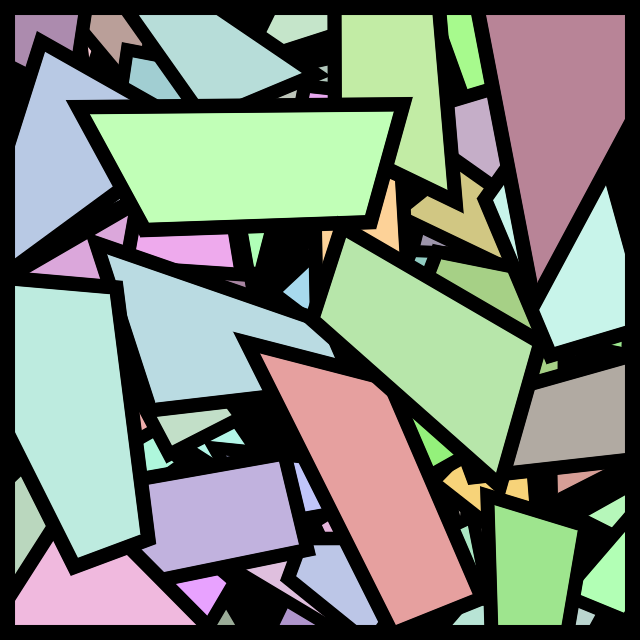
Write a Shadertoy shader that draws this background.

```glsl
float hash(float n) {
    uint x = uint(n * 16.0 + 7.0) * 747796405u + 2891336453u;
    x = ((x >> ((x >> 28) + 4u)) ^ x) * 277803737u;
    x = (x >> 22) ^ x;
    return float(x & 0xFFFFFFu) / 16777216.0;
}

vec3 hash3(float n) {
    return vec3(hash(n), hash(n + 0.25), hash(n + 0.5));
}

// Pastel families, chosen by their share of the surface
vec3 pastel(float pick, float seed) {
    vec3 base = pick < 0.32 ? vec3(0.67, 0.89, 0.84)
              : pick < 0.53 ? vec3(0.69, 0.93, 0.60)
              : pick < 0.74 ? vec3(0.87, 0.67, 0.91)
              : pick < 0.89 ? vec3(0.69, 0.61, 0.69)
              :               vec3(0.91, 0.73, 0.56);
    return base + 0.24 * (hash3(seed) - 0.5);
}

// Irregular triangle or quad as an intersection of half planes;
// its offset outlines keep sharp mitred corners
float shard(vec2 p, float size, float seed) {
    bool quad = hash(seed) < 0.6;
    int sides = quad ? 4 : 3;
    float turn = 0.62 + 2.6 * (hash(seed + 1.0) - 0.5);
    float d = -1e3;
    for (int k = 0; k < sides; k++) {
        vec3 r = hash3(seed + 2.0 + float(k));
        float spread = quad ? 0.9 : 0.62;
        float angle = turn + 6.28319 * float(k) / float(sides) + spread * (r.x - 0.5);
        float reach = size * mix(0.75, 1.25, r.y);
        if (quad) reach *= k % 2 == 0 ? 0.75 : 1.5;
        d = max(d, dot(p, vec2(cos(angle), sin(angle))) - reach);
    }
    return d;
}

float cover(float d, float pixel) {
    return 1.0 - smoothstep(-0.6 * pixel, 0.6 * pixel, d);
}

void mainImage(out vec4 fragColor, in vec2 fragCoord) {
    float pixel = 1.0 / min(iResolution.x, iResolution.y);
    vec2 uv = (fragCoord - 0.5 * iResolution.xy) * pixel;
    vec3 color = vec3(0.0);

    // Paint from small shards at the back to large ones in front
    const int COUNT = 110;
    for (int i = 0; i < COUNT; i++) {
        float n = float(i);
        float depth = n / float(COUNT);
        float seed = 20.0 * n + 11.0;

        // Evenly scattered centers with a little jitter
        vec2 center = fract(n * vec2(0.754878, 0.569840) + 0.37) - 0.5;
        center += 0.06 * (hash3(seed + 12.0).xy - 0.5);

        float size = mix(0.032, 0.125, pow(depth, 5.0));
        float d = shard(uv - center, size, seed);
        float outline = mix(0.014, 0.023, depth);
        color = mix(color, vec3(0.0), cover(d - outline, pixel));
        color = mix(color, pastel(fract(n * 0.618034), seed + 14.0), cover(d, pixel));
    }

    // Black frame
    vec2 edge = abs(uv) - 0.5 * iResolution.xy * pixel + 0.0235;
    color *= cover(max(edge.x, edge.y), pixel);
    fragColor = vec4(clamp(color, 0.0, 1.0), 1.0);
}
```
